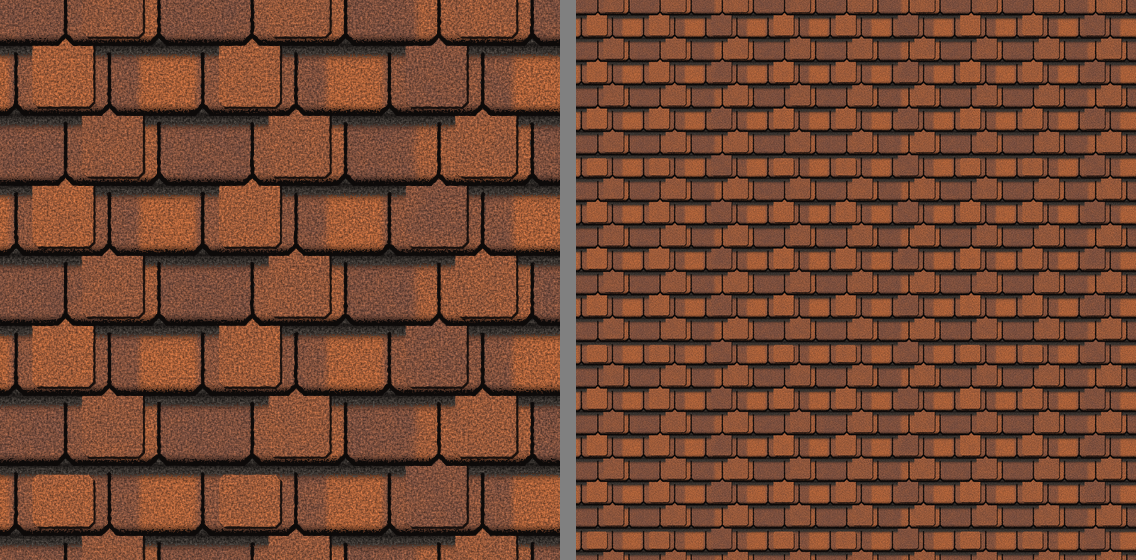
Left: one tile. Right: repeated 3 by 3.
This texture is drawn by a Shadertoy shader. Its source:

```glsl
// Asphalt roof shingles: slotted brown and orange tabs in staggered rows, with raised tabs on top.

const float TABS = 6.0;          // tabs across the canvas; one tab is one unit wide
const float ROWS = 8.0;
const float ROW_HEIGHT = TABS / ROWS;
const float ROW_ORIGIN = 0.258;  // height of the lowest butt edge

const vec3 BROWN  = vec3(0.485, 0.308, 0.238);
const vec3 ORANGE = vec3(0.645, 0.368, 0.222);
const vec3 FELT   = vec3(0.215, 0.195, 0.180);
const vec3 SHADOW = vec3(0.050, 0.038, 0.036);

// Random unit gradient for a lattice cell.
vec2 gradient(vec2 cell, float period) {
    uvec2 c = uvec2(mod(cell, period));
    uint h = c.x * 1597u + c.y * 51749u + 977u;
    h = (h ^ (h >> 15)) * 73939u;
    h = (h ^ (h >> 13)) * 95917u;
    h ^= h >> 16;
    float angle = float(h & 4095u) * 6.2832 / 4096.0;
    return vec2(cos(angle), sin(angle));
}

// Gradient noise that wraps over the canvas after "period" cells.
float wrapNoise(vec2 uv, float period) {
    vec2 p = uv * period, i = floor(p), f = p - i;
    vec2 w = f * f * f * (f * (f * 6.0 - 15.0) + 10.0), e = vec2(1.0, 0.0);
    float a = dot(gradient(i, period), f);
    float b = dot(gradient(i + e.xy, period), f - e.xy);
    float c = dot(gradient(i + e.yx, period), f - e.yx);
    float d = dot(gradient(i + e.xx, period), f - e.xx);
    return mix(mix(a, b, w.x), mix(c, d, w.x), w.y);
}

// Coverage of a shape from its signed distance.
float cover(float dist, float soft) {
    return 1.0 - smoothstep(-soft, soft, dist);
}

// Box with cut corners.
float chamferBox(vec2 p, vec2 lo, vec2 hi, float cut) {
    vec2 q = abs(p - 0.5 * (lo + hi)) - 0.5 * (hi - lo);
    return max(max(q.x, q.y), (q.x + q.y + cut) * 0.7071);
}

// Brown (0) to orange (1) tone of a base tab.
float faceTone(float u, bool raised, bool evenRow, float pair) {
    if (raised) return evenRow ? 0.25 : mix(0.15 + 0.25 * pair, 0.75, step(0.5, u));
    if (evenRow) return 0.1 + 0.95 * smoothstep(0.27, 0.38, u) * (1.0 - smoothstep(0.88, 0.99, u));
    return pair == 1.0 ? 0.8 * smoothstep(0.68, 0.82, u) : 0.0;
}

// Tone of a raised tab.
float raisedTone(bool evenRow, float pair) {
    if (evenRow) return pair == 2.0 ? 0.08 : 0.9 - 0.1 * pair;
    return 0.4 + 0.1 * pair;
}

// Granule colour: tone, patchy wear and speckle.
vec3 granules(float tone, float wear, float grain) {
    vec3 c = mix(BROWN, ORANGE, clamp(tone + 0.5 * wear + 0.25 * grain, -0.2, 1.15));
    return c * (1.0 + 0.42 * grain);
}

// Paints one row over "below"; v is the height above its butt edge.
vec3 paintRow(vec3 below, float x, float v, float row, float grain, float wear, float wobble, float soft) {
    bool evenRow = mod(row, 2.0) < 0.5;
    float t = x - (evenRow ? 0.172 : 0.703);
    float tab = mod(floor(t), TABS), u = fract(t);
    float side = min(u, 1.0 - u), pair = floor(tab * 0.5);
    bool raised = mod(tab, 2.0) < 0.5;

    // Dark headlap, shaded under the row above
    vec3 color = FELT * (1.0 + 0.75 * grain);
    color = mix(color, SHADOW, 0.55 * smoothstep(0.70, 0.76, v) * (1.0 - smoothstep(0.76, 0.80, v)));

    // Slot and thick butt edge
    float slot = length(vec2(side, max(v - 0.66, 0.0))) - 0.022 + wobble;
    color = mix(color, SHADOW, max(cover(slot, soft), cover(v - 0.3, soft)));

    // Base tab with a ragged top and bottom
    float face = max(0.019 - side, (0.15 - side - v) * 0.7071) + wobble;
    float ragged = max(0.062 - v, v - 0.645) + 0.045 * grain;
    vec3 stone = granules(faceTone(u, raised, evenRow, pair), wear, grain);
    stone *= 1.0 - 0.25 * (1.0 - smoothstep(0.06, 0.15, v)) - 0.2 * smoothstep(0.56, 0.65, v);
    color = mix(color, stone, cover(face, soft) * cover(ragged, max(soft, 0.022)));

    // Raised tab on every second base tab, two of them cut short in the lowest row
    if (raised) {
        float top = row < 0.5 && pair < 1.5 ? 0.655 : 0.95;
        vec2 p = vec2(u, v) + 0.6 * wobble;
        float plate = chamferBox(p, vec2(0.175, 0.100), vec2(0.828, top), 0.05);
        float shade = chamferBox(p, vec2(0.185, 0.076), vec2(0.851, top - 0.01), 0.06);
        color = mix(color, SHADOW, 0.92 * cover(shade, soft));
        color = mix(color, granules(raisedTone(evenRow, pair), wear, grain), cover(plate, soft));
    }

    // Outline with cut corners beside the slots
    float outline = max(-v, (0.08 - side - v) * 0.7071) + 0.5 * wobble;
    return mix(below, color, cover(outline, soft));
}

void mainImage(out vec4 fragColor, in vec2 fragCoord) {
    vec2 uv = fragCoord / iResolution.xy;
    vec2 p = uv * TABS;
    float soft = 0.75 * TABS / iResolution.y;

    float grain = wrapNoise(uv, 230.0) + 0.8 * wrapNoise(uv, 371.0);
    float wear = 0.5 * wrapNoise(uv, 24.0) + 0.4 * wrapNoise(uv, 67.0);
    float wobble = 0.014 * wrapNoise(uv, 140.0);

    // The row below shows through the cut corners of the row above
    float y = p.y - ROW_ORIGIN, row = floor(y / ROW_HEIGHT);
    vec3 color = FELT;
    for (float i = 1.0; i >= 0.0; i--) {
        float r = row - i;
        color = paintRow(color, p.x, y - r * ROW_HEIGHT, mod(r, ROWS), grain, wear, wobble, soft);
    }
    fragColor = vec4(clamp(color, 0.0, 1.0), 1.0);
}
```
